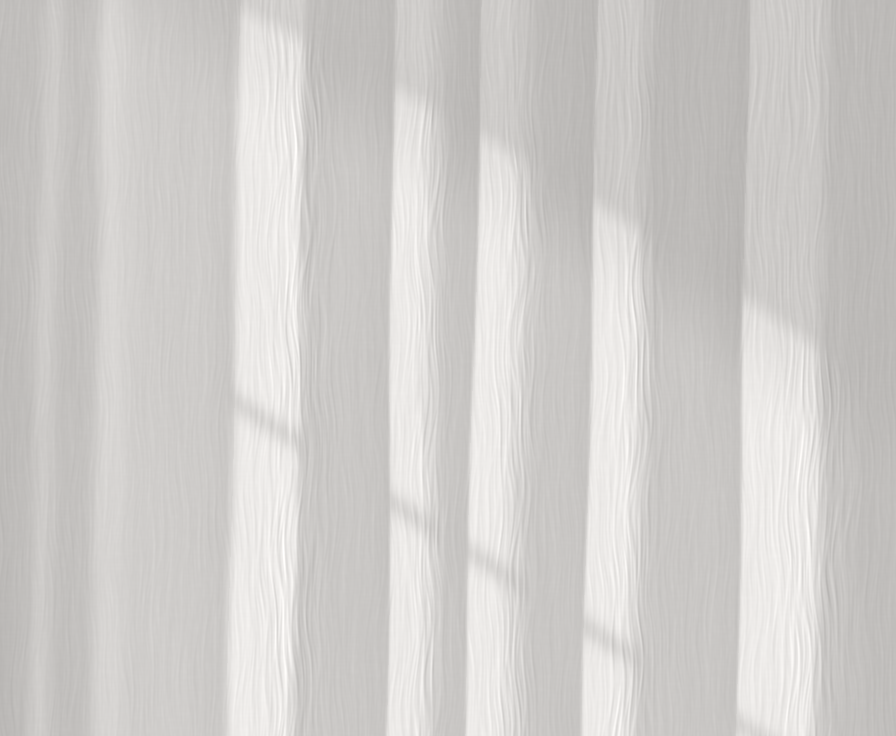
Reproduce this texture procedurally as a Shadertoy shader.

```glsl
vec2 hash2(vec2 c) {
    vec3 h = fract(c.xyx * vec3(0.1031, 0.1030, 0.0973));
    h += dot(h, h.yzx + 33.33);
    return fract((h.xx + h.yz) * h.zy);
}

// Cellular noise: gap between the two nearest seeds, zero on cell borders
float cellGap(vec2 p) {
    vec2 cell = floor(p), f = p - cell;
    float nearest = 9.0, second = 9.0;
    for (int j = -1; j <= 1; j++)
    for (int i = -1; i <= 1; i++) {
        vec2 g = vec2(i, j);
        float d = length(g + hash2(cell + g + 40.0) - f);
        second = min(second, max(nearest, d));
        nearest = min(nearest, d);
    }
    return second - nearest;
}

// Long wandering pleats, stretched along the hang of the cloth
float pleats(vec2 p) {
    p.x += 0.003 * sin(p.y * 17.0 + p.x * 31.0) + 0.0015 * sin(p.y * 43.0 - p.x * 70.0);
    float broad = smoothstep(0.0, 0.45, cellGap(p * vec2(95.0, 5.0)));
    float fine = smoothstep(0.0, 0.5, cellGap(p * vec2(170.0, 9.0) + 7.0));
    return 0.6 * broad + 0.4 * fine;
}

// Left edge at the bottom, lean to the right at the top, width, softness of right edge
const vec4 FOLDS[7] = vec4[7](
    vec4(0.032, 0.018, 0.021, 0.60),
    vec4(0.100, 0.014, 0.030, 0.80),
    vec4(0.254, 0.014, 0.073, 0.10),
    vec4(0.432, 0.008, 0.046, 0.45),
    vec4(0.518, 0.021, 0.052, 0.50),
    vec4(0.650, 0.018, 0.055, 0.30),
    vec4(0.822, 0.014, 0.086, 0.16));

void mainImage(out vec4 fragColor, in vec2 fragCoord) {
    vec2 p = fragCoord / iResolution.xy;
    float d = p.x - 0.27;

    // Slanting window light and the thin bar crossing it
    float beamTop = 0.987 - 0.587 * d - 0.197 * d * d;
    float lit = smoothstep(0.02, -0.022, p.y - beamTop);
    float litWide = smoothstep(0.03, -0.16, p.y - beamTop);
    float bar = exp(-pow((p.y - 0.448 + 0.78 * d) / 0.019, 2.0));

    // Flat cloth between the folds
    float tone = mix(0.733, 0.787, litWide);
    tone += 0.018 * smoothstep(0.10, 0.13, p.x) * smoothstep(0.30, 0.20, p.x);
    tone -= 0.030 * smoothstep(0.13, 0.08, p.x);
    tone -= 0.035 * smoothstep(0.045, 0.0, p.x) * (1.0 - 0.7 * p.y);
    tone -= 0.035 * smoothstep(0.90, 0.98, p.x) * litWide;
    tone += 0.015 * smoothstep(0.55, 1.0, p.y) * smoothstep(0.75, 0.35, p.x) * (1.0 - litWide);

    // Raised folds catch the light, with a shaded valley before each
    float crinkle = 0.2;
    for (int i = 0; i < 7; i++) {
        vec4 fold = FOLDS[i];
        float left = fold.x + fold.y * p.y + 0.0015 * sin(p.y * 9.0 + float(i) * 2.0);
        float x = p.x - left, t = x / fold.z;
        float soft = i < 3 ? 0.010 : 0.0035;
        float body = smoothstep(-soft, soft, x) * smoothstep(1.0 + fold.w, 1.0 - fold.w, t);
        float gain = i < 2 ? 0.045 : mix(0.062, 0.135, lit) - 0.085 * bar * lit;
        tone += body * gain;
        if (i > 1) {
            tone -= 0.018 * exp(-abs(x) / 0.022) * step(x, 0.0);
            float ridge = exp(-pow((t - 0.95) / 0.38, 2.0));
            crinkle += ridge * mix(0.15, 0.75, lit) + 0.15 * body;
        }
    }

    // Relief of the pleats, lit from the left
    float relief = pleats(p) - pleats(p + vec2(0.0022, 0.0));
    tone += 0.085 * relief * crinkle;
    tone += 0.012 * (pleats(p * vec2(0.6, 0.5) + 3.0) - 0.6) * (0.5 + crinkle);

    // Faint weave and broad uneven thickness
    tone += 0.010 * (cellGap(p * vec2(240.0, 50.0)) - 0.35);
    tone += 0.006 * (cellGap(p * vec2(35.0, 190.0)) - 0.35);
    tone += 0.004 * sin(p.x * 58.0 + 2.0 * sin(p.y * 4.0)) * sin(p.x * 23.0 + p.y * 3.0);

    fragColor = vec4(clamp(tone + vec3(0.009, 0.0, -0.009), 0.0, 1.0), 1.0);
}
```
